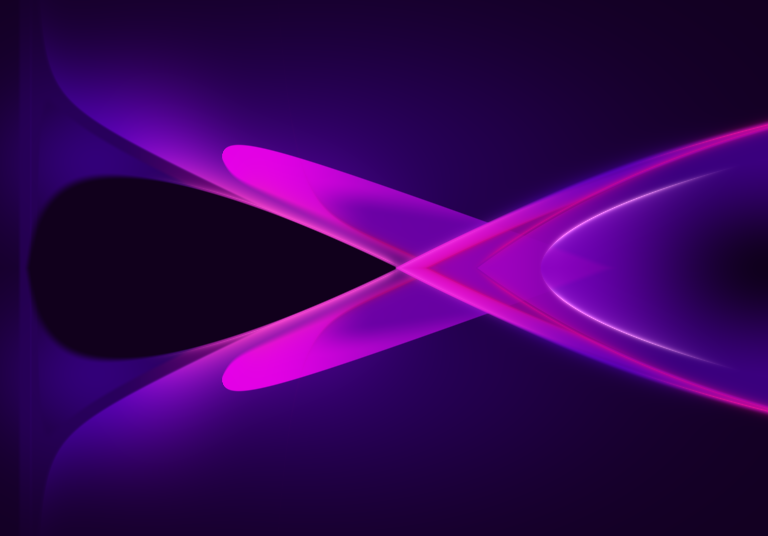
This background is drawn by a Shadertoy shader. Its source:

```glsl
float edge(float d, float soft) { return smoothstep(-soft, soft, d); }

float glow(vec2 q) { return exp(-dot(q, q)); }

// Vertical offset turned into an approximate distance
float slopeDistance(float dy, float slope) { return dy / sqrt(1.0 + slope * slope); }

void mainImage(out vec4 fragColor, in vec2 fragCoord) {
    // Fold about the horizontal axis; the width is one unit
    vec2 p = vec2(fragCoord.x, abs(fragCoord.y - 0.5 * iResolution.y)) / iResolution.x;
    float aa = 1.0 / iResolution.x;

    // Dark ground with violet haze
    vec3 col = vec3(0.07, 0.0, 0.125);
    col += vec3(0.09, 0.0, 0.24) * glow((p - vec2(0.42, 0.12)) / vec2(0.38, 0.20));
    col += vec3(0.08, 0.0, 0.22) * glow((p - vec2(0.11, 0.14)) / vec2(0.11, 0.09));

    // Wing: light spreading outwards from a flaring curve
    float r = max(p.x - 0.04, 0.0005);
    float wingEdge = 0.46 * (0.518 - p.x) + 0.0015 / r - 0.008;
    float wing = slopeDistance(p.y - wingEdge, 0.46 + 0.0015 / (r * r)) + min(p.x - 0.04, 0.0);
    float spread = max(wing, 0.0);
    float warm = smoothstep(0.14, 0.34, p.x);
    vec3 wingColor = mix(vec3(0.27, 0.0, 0.62), vec3(0.50, 0.01, 0.85), smoothstep(0.06, 0.26, p.x));
    wingColor = mix(wingColor, vec3(0.88, 0.20, 0.74), warm * exp(-spread / 0.03));
    float wingLight = edge(wing, 0.003) * exp(-spread / mix(0.12, 0.06, warm));
    wingLight *= 1.0 - 0.9 * smoothstep(0.13, 0.36, p.y);
    wingLight *= 1.0 - smoothstep(0.42, 0.62, p.x);
    col = mix(col, wingColor, wingLight);

    // Shaded fold below the wing
    float fold = edge(-wing, 0.002) * edge(wing + 0.015, 0.003) * (1.0 - smoothstep(0.46, 0.52, p.x));
    fold *= 1.0 - 0.8 * smoothstep(0.16, 0.36, p.y);
    col = mix(col, mix(vec3(0.15, 0.0, 0.34), vec3(0.50, 0.02, 0.48), warm), 0.8 * fold);

    // Dark teardrop with a pink rim
    float t = (p.x - 0.039) / 0.479;
    float ts = max(t, 0.001);
    float dropTop = 0.234 * pow(ts, 0.277) * (1.0 - t) * (1.0 - 0.35 * exp(-ts / 0.05)) + 3.0 * min(t, 0.0);
    float dropSlope = 0.4885 * (0.277 * pow(ts, -0.723) * (1.0 - t) - pow(ts, 0.277));
    float drop = slopeDistance(p.y - dropTop, min(dropSlope, 3.0));
    float rim = exp(-abs(drop - 0.003) / 0.004) * smoothstep(0.18, 0.36, p.x);
    rim *= 1.0 - smoothstep(0.50, 0.53, p.x);
    col = mix(col, vec3(0.96, 0.28, 0.82), 0.9 * rim);
    float dropSoft = mix(0.009, aa, smoothstep(0.05, 0.25, p.x));
    col = mix(vec3(0.065, 0.0, 0.11), col, edge(drop, dropSoft));

    // Magenta lobe with a rounded left end
    float along = p.x - 0.289;
    float a = max(along, 0.0);
    float lobeTop = 0.143 + 0.044 * (1.0 - exp(-sqrt(a / 0.03))) - 0.365 * a;
    float lobeLow = 0.143 - 0.02 * (1.0 - exp(-a / 0.01)) - 0.45 * a;
    float lobe = edge(lobeTop - p.y, aa) * edge(p.y - lobeLow, 0.003 + 0.04 * a) * edge(along, aa);
    vec3 lobeColor = mix(vec3(0.92, 0.0, 0.92), vec3(0.64, 0.02, 0.78), smoothstep(0.05, 0.26, a));
    float lowBlush = exp(-max(p.y - lobeLow, 0.0) / 0.016) * smoothstep(0.01, 0.06, a);
    lobeColor = mix(lobeColor, vec3(0.90, 0.14, 0.72), 0.6 * lowBlush);

    // Violet hollow within the lobe, with a curved lower border
    float hollowLow = lobeLow + 0.004 + 0.022 * exp((0.122 - a) / 0.02);
    float hollow = edge(p.y - hollowLow, 0.003) * edge(0.100 - 0.15 * (p.x - 0.411) - p.y, 0.018);
    hollow *= smoothstep(0.09, 0.20, a);
    lobeColor = mix(lobeColor, vec3(0.38, 0.0, 0.63), 0.85 * hollow);
    col = mix(col, lobeColor, lobe * mix(0.95, 0.3, smoothstep(0.30, 0.50, a)));
    float seam = exp(-abs(p.y - hollowLow) / 0.004) * glow(vec2((a - 0.22) / 0.07, 0.0));
    col = mix(col, vec3(0.72, 0.02, 0.42), 0.65 * seam);

    // Strand rising to the right, and its inner crimson border
    float run = p.x - 0.515;
    float strandTop = 0.52 * run - 0.28 * run * run;
    float inner = strandTop - 0.052 * exp((0.62 - p.x) / 0.18);
    float depth = strandTop - p.y;
    float far = smoothstep(0.58, 0.84, p.x);
    float started = edge(run, aa);

    // Violet body inside the strand
    vec3 bodyColor = mix(vec3(0.64, 0.01, 0.76), vec3(0.24, 0.0, 0.52), smoothstep(0.64, 0.90, p.x));
    col = mix(col, bodyColor, 0.92 * started * edge(inner - p.y, 0.002));

    // Strand surface, bright outer band and haze
    float strand = started * edge(depth, mix(aa, 0.007, far)) * edge(p.y - inner, 0.002);
    col = mix(col, mix(vec3(0.62, 0.01, 0.72), vec3(0.34, 0.0, 0.66), far), 0.75 * strand);
    float band = strand * edge(0.021 - depth, 0.002);
    col = mix(col, mix(vec3(0.92, 0.06, 0.82), vec3(0.36, 0.0, 0.74), far), 0.85 * band);
    float crease = exp(-abs(depth - 0.021) / 0.004) * started * (1.0 - smoothstep(0.60, 0.86, p.x));
    col = mix(col, vec3(0.80, 0.01, 0.50), 0.7 * crease);
    float haze = started * smoothstep(0.56, 0.75, p.x) * (1.0 - smoothstep(0.82, 0.98, p.x));
    col += vec3(0.13, 0.0, 0.34) * haze * edge(-depth, 0.004) * exp(-max(-depth, 0.0) / 0.009);
    float border = exp(-abs(p.y - inner - 0.003) / 0.005) * smoothstep(0.61, 0.66, p.x);
    col = mix(col, vec3(0.84, 0.02, 0.58), 0.75 * border);
    float lip = exp(-abs(depth) / 0.0028) * smoothstep(0.80, 0.96, p.x);
    col = mix(col, vec3(0.92, 0.06, 0.62), 0.85 * lip);
    float edgeLight = exp(-abs(depth - 0.003) / 0.004) * started * (1.0 - smoothstep(0.54, 0.76, p.x));
    col = mix(col, vec3(0.98, 0.25, 0.92), 0.7 * edgeLight);

    // Curved shell, dark towards the right
    float reach = max(p.x - 0.704, 0.0005);
    float shellTop = 0.275 * pow(reach, 0.534);
    float shell = slopeDistance(shellTop - p.y, 0.534 * shellTop / reach);
    float inside = edge(shell, aa) * edge(p.x - 0.704, aa);
    vec3 shellColor = mix(vec3(0.46, 0.0, 0.74), vec3(0.26, 0.0, 0.56), smoothstep(0.72, 0.94, p.x));
    shellColor += vec3(0.08, 0.0, 0.02) * edge(0.365 * (0.794 - p.x) - p.y, 0.005);
    shellColor = mix(shellColor, vec3(0.05, 0.0, 0.09), glow((p - vec2(1.0, 0.0)) / vec2(0.14, 0.10)));
    col = mix(col, shellColor, 0.94 * inside);

    // Pale highlight along the shell
    float shine = exp(-abs(shell) / 0.0022) + 0.25 * inside * exp(-abs(shell) / 0.012);
    shine *= smoothstep(0.700, 0.735, p.x) * (1.0 - smoothstep(0.82, 0.97, p.x));
    col += vec3(0.52, 0.45, 0.34) * shine;

    fragColor = vec4(clamp(col, 0.0, 1.0), 1.0);
}
```
